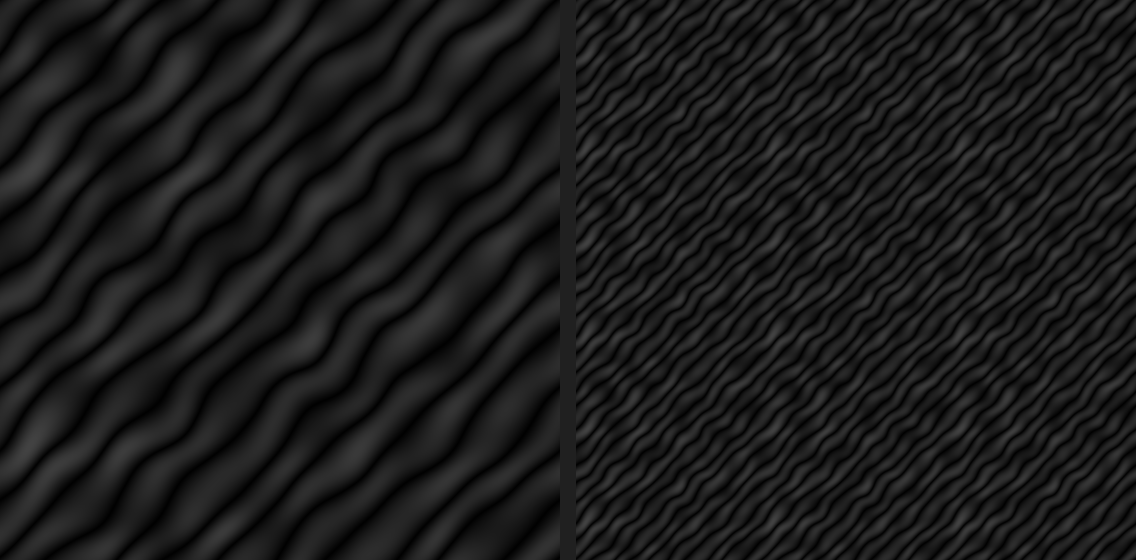
Left, the tile; right, the same tile 3 across and 3 down.
Write a WebGL 1 fragment shader that draws this pattern.

```glsl
precision highp float;

uniform vec2 u_resolution;

const float TAU = 6.2831853;
const float STRIPES = 10.0;      // repeats across and down
const float NOISE_CELLS = 8.0;   // lattice cells per tile
const float STRIPE_SHIFT = 0.07;
const float BEND = 0.45;         // sideways wobble, in stripes
const float GLOW_VARIATION = 0.9;
const vec3 CREST_COLOR = vec3(0.168);

// Unit gradient at a lattice point, wrapped to the tile
vec2 latticeGradient(vec2 cell, float cells, float seed) {
  vec2 wrapped = mod(cell, cells);
  float h = fract(sin(dot(wrapped, vec2(127.1, 311.7)) + seed * 74.7) * 4375.85);
  return vec2(cos(TAU * h), sin(TAU * h));
}

// Periodic gradient noise, roughly -0.7 to 0.7
float gradientNoise(vec2 uv, float cells, float seed) {
  vec2 p = uv * cells;
  vec2 cell = floor(p);
  vec2 f = p - cell;
  vec2 blend = f * f * f * (f * (f * 6.0 - 15.0) + 10.0);
  vec2 right = vec2(1.0, 0.0);
  vec2 up = vec2(0.0, 1.0);
  float a = dot(latticeGradient(cell, cells, seed), f);
  float b = dot(latticeGradient(cell + right, cells, seed), f - right);
  float c = dot(latticeGradient(cell + up, cells, seed), f - up);
  float d = dot(latticeGradient(cell + 1.0, cells, seed), f - 1.0);
  return mix(mix(a, b, blend.x), mix(c, d, blend.x), blend.y);
}

// Rounded ridge with a narrow dark valley at each whole phase
float ridge(float phase, float softness) {
  float wave = sin(0.5 * TAU * phase);
  return sqrt(wave * wave + softness * softness);
}

// Diagonal stripe coordinate bent by noise
float stripePhase(vec2 uv, float count, float bend) {
  float wobble = gradientNoise(uv, NOISE_CELLS, 1.0);
  return count * (uv.x - uv.y) + STRIPE_SHIFT + bend * wobble;
}

// Brightness drift along the stripes
float crestGlow(vec2 uv, float variation) {
  return max(1.0 + variation * gradientNoise(uv, NOISE_CELLS, 2.0), 0.0);
}

void main() {
  vec2 uv = gl_FragCoord.xy / u_resolution;
  float pixel = 1.0 / min(u_resolution.x, u_resolution.y);

  float softness = 0.25 * TAU * STRIPES * pixel;
  float height = ridge(stripePhase(uv, STRIPES, BEND), softness);
  float glow = crestGlow(uv, GLOW_VARIATION);

  gl_FragColor = vec4(CREST_COLOR * height * glow, 1.0);
}
```
